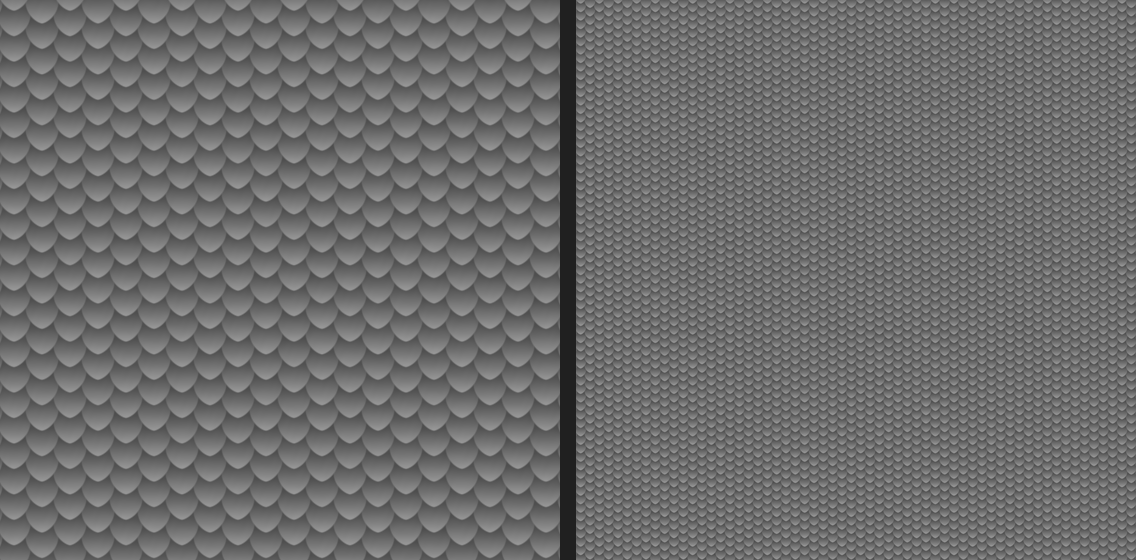
Left, the tile; right, the same tile 3 across and 3 down.
A three.js fragment shader for this pattern:

```glsl
// Overlapping grey pointed scales in staggered columns, each fading from a light tip to a dark root.
varying vec2 vUv;

const vec2 GRID = vec2(20.0, 22.0);      // columns across, scales per column
const float TIP_OFFSET = 0.08;           // height of the lowest tips, in scales
const vec2 SCALE_SIZE = vec2(0.59, 0.86); // half-width and shoulder height, in cells
const float TIP_POWER = 1.5;             // 2 is a round tip, 1 a sharp one
const float TIP_GREY = 0.60;
const float ROOT_GREY = 0.33;
const float FADE_LENGTH = 1.11;          // tip-to-root fade, in scales
const float FADE_POWER = 1.15;
const float EDGE_SOFTNESS = 0.0019;      // in canvas widths
const float SHADOW_WIDTH = 0.0035;
const float SHADOW_DEPTH = 0.06;
const float SCALE_VARIATION = 0.014;
const float MOTTLE = 0.004;
const float TAU = 6.2831853;

float hash(vec2 id) {
  vec3 q = fract(id.xyx * vec3(0.1031, 0.1030, 0.0973));
  q += dot(q, q.yzx + 33.33);
  return fract((q.x + q.y) * q.z);
}

// Approximate signed distance to a scale outline; q is measured from its tip, in cells
float scaleDistance(vec2 q) {
  vec2 a = vec2(abs(q.x), max(SCALE_SIZE.y - q.y, 0.0)) / SCALE_SIZE;
  float f = pow(a.x, TIP_POWER) + a.y * a.y - 1.0;
  vec2 slope = vec2(TIP_POWER * pow(a.x, TIP_POWER - 1.0), 2.0 * a.y);
  return f / max(length(slope * GRID / SCALE_SIZE), 0.001);
}

// Layered sines with whole frequencies, so the mottling wraps
float mottle(vec2 uv) {
  vec2 t = uv * TAU;
  float n = sin(dot(t, vec2(17.0, 11.0)) + 2.0 * sin(dot(t, vec2(-5.0, 13.0))));
  n += sin(dot(t, vec2(-29.0, 37.0)) + 2.0 * sin(dot(t, vec2(23.0, 7.0))));
  return 0.5 * n;
}

void main() {
  vec2 p = vUv * GRID;
  float halfRows = 2.0 * (p.y - TIP_OFFSET);
  float grey = ROOT_GREY;

  // Paint from the lowest tips upward, so that higher scales overlap lower ones
  for (int k = -3; k <= 1; k++) {
    float row = floor(halfRows) + float(k);
    float parity = mod(row + 1.0, 2.0);
    float column = 2.0 * floor((p.x - 0.5 - parity) * 0.5 + 0.5) + parity;
    vec2 q = vec2(p.x - 0.5 - column, 0.5 * (halfRows - row));
    float d = scaleDistance(q);

    // Light tip fading to a dark root, with a slight tone per scale
    float fade = pow(clamp(1.0 - q.y / FADE_LENGTH, 0.0, 1.0), FADE_POWER);
    float tone = mix(ROOT_GREY, TIP_GREY, fade);
    vec2 id = mod(vec2(column, row), vec2(GRID.x, 2.0 * GRID.y));
    tone += SCALE_VARIATION * (hash(id) - 0.5);

    // Soft contact shadow, then the scale itself
    grey *= 1.0 - SHADOW_DEPTH * exp(-max(d, 0.0) / SHADOW_WIDTH);
    grey = mix(tone, grey, smoothstep(-EDGE_SOFTNESS, EDGE_SOFTNESS, d));
  }

  grey += MOTTLE * mottle(vUv);
  gl_FragColor = vec4(vec3(grey), 1.0);
}
```
